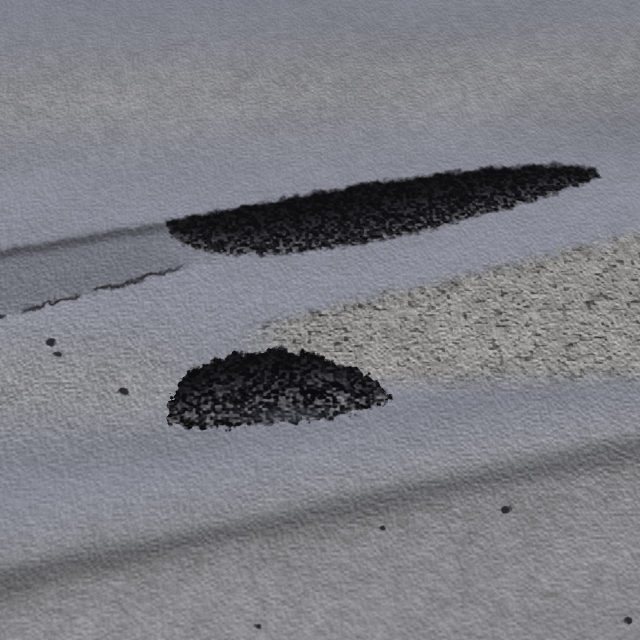
A Shadertoy shader for this texture:

```glsl
// Sunlit grey asphalt seen at a low angle, with a long pothole, a small one
// and worn tyre tracks. Curved rims bound the holes; hashed value noise in
// foreshortened ground coordinates supplies grit, relief and ragged edges.

const vec3 ASPHALT = vec3(0.536, 0.537, 0.548);
const vec3 COOL_TINT = vec3(0.97, 0.99, 1.05);
const vec3 WARM_TINT = vec3(1.015, 1.0, 0.965);
const vec3 SHADOW = vec3(0.045, 0.045, 0.055);
const vec3 RUBBLE = vec3(0.36, 0.36, 0.375);
const float GRIT_SCALE = 185.0;
const float GRIT_CONTRAST = 0.25;
const float PERSPECTIVE = 0.4;
const float TRACK_SLOPE = 0.2;

// Ends of each hole; rims are (height, left power, right power).
const vec2 LONG_A = vec2(0.260, 0.654), LONG_B = vec2(0.940, 0.722);
const vec3 LONG_TOP = vec3(0.078, 1.0, 0.4), LONG_BASE = vec3(0.174, 0.45, 1.0);
const vec2 SMALL_A = vec2(0.264, 0.362), SMALL_B = vec2(0.609, 0.378);
const vec3 SMALL_TOP = vec3(0.190, 0.5, 0.7), SMALL_BASE = vec3(0.047, 0.15, 0.4);

// Loose stones: centre and radius.
const vec3 STONES[7] = vec3[7](
    vec3(0.789, 0.204, 0.0075), vec3(0.089, 0.446, 0.005),
    vec3(0.080, 0.465, 0.008), vec3(0.195, 0.388, 0.007),
    vec3(0.599, 0.175, 0.005), vec3(0.405, 0.021, 0.006),
    vec3(0.982, 0.030, 0.007));

float hash(vec2 p) {
    vec3 q = fract(vec3(p.xyx) * 0.1031);
    q += dot(q, q.yzx + 33.33);
    return fract((q.x + q.y) * q.z);
}

float noise(vec2 p) {
    vec2 i = floor(p), f = fract(p);
    f = f * f * (3.0 - 2.0 * f);
    return mix(mix(hash(i), hash(i + vec2(1, 0)), f.x),
               mix(hash(i + vec2(0, 1)), hash(i + vec2(1, 1)), f.x), f.y);
}

float fbm(vec2 p) {
    float sum = 0.0, amp = 0.5;
    for (int i = 0; i < 4; i++) {
        sum += amp * noise(p);
        p = mat2(1.6, 1.2, -1.2, 1.6) * p + 7.3;
        amp *= 0.5;
    }
    return sum / 0.9375;
}

float bell(float d, float width) { return exp(-d * d / (width * width)); }

float rim(float t, vec3 shape) {
    return shape.x * pow(t, shape.y) * pow(1.0 - t, shape.z);
}

// Returns inside distance and height within the hole, 0 base to 1 top.
vec2 hole(vec2 p, vec2 a, vec2 b, vec3 top, vec3 base) {
    float len = b.x - a.x, t = (p.x - a.x) / len;
    float s = clamp(t, 0.0, 1.0), mid = mix(a.y, b.y, s);
    float hi = mid + rim(s, top), lo = mid - rim(s, base);
    float d = min(min(hi - p.y, p.y - lo), min(t, 1.0 - t) * len);
    return vec2(d, clamp((p.y - lo) / max(hi - lo, 0.001), 0.0, 1.0));
}

void mainImage(out vec4 fragColor, in vec2 fragCoord) {
    vec2 p = fragCoord / iResolution.xy;
    float x = p.x, y = p.y;
    float aa = 1.0 / iResolution.y;

    // Ground coordinates make the grit shrink with distance.
    vec2 ground = vec2((x - 0.5) / (1.0 - PERSPECTIVE * y),
                       -1.25 * log(1.0 - PERSPECTIVE * y) / PERSPECTIVE);
    vec2 g = ground * GRIT_SCALE + 400.0;
    float grit = noise(g);
    float relief = grit - noise(g + vec2(0.35, 0.9));
    float fine = noise(g * 1.9 + 31.0) - 0.5;
    float clump = fbm(g * 0.3) - 0.5;
    float patches = fbm(vec2(x * 4.0, (y - TRACK_SLOPE * x) * 16.0) + 20.0) - 0.5;
    vec2 ragged = vec2(fbm(p * 95.0 + 3.0), fbm(p * 95.0 + 61.0)) - 0.5;
    float focus = mix(0.5, 1.0, bell(y - 0.43, 0.28));

    // Rough surface: the wedge at right, the left shoulder, far and near road.
    float wedgeEdge = 0.40 + 0.24 * x + 0.02 * ragged.y;
    float wedge = smoothstep(-0.01, 0.02, wedgeEdge - y)
                * smoothstep(0.0, 0.06, y - 0.36 - 0.02 * x)
                * smoothstep(0.33, 0.48, x);
    float rough = max(wedge, 0.55 * bell(y - 0.40, 0.08) * (1.0 - smoothstep(0.2, 0.4, x)));
    rough = max(rough, 0.55 * bell(y - 0.84 - 0.05 * x, 0.08));
    rough = max(rough, 0.6 * (1.0 - smoothstep(0.06, 0.24, y - TRACK_SLOPE * x)));

    // Broad light, worn bands and grit.
    float light = 1.0 + 0.10 * patches + 0.03 * bell(y - 0.5, 0.25);
    light -= 0.05 * smoothstep(0.85, 1.0, y);
    light -= 0.09 * bell(y - 0.80, 0.06) * smoothstep(0.65, 1.0, x);
    light -= 0.07 * bell(y - 0.28 - 0.12 * x, 0.035);
    float streak = y - 0.095 - TRACK_SLOPE * x - 0.04 * patches;
    light -= (0.24 + 0.25 * clump) * bell(streak, 0.022);
    light -= 0.06 * bell(streak + 0.035, 0.04);
    float contrast = GRIT_CONTRAST * focus * (0.7 + 0.7 * rough);
    light += contrast * (relief + 0.5 * fine) + 0.22 * clump * (0.35 + rough);
    light -= 0.35 * wedge * smoothstep(0.68, 0.9, noise(g * vec2(0.55, 0.8) + 90.0));
    light -= 0.30 * bell(y - wedgeEdge + 0.012, 0.012) * smoothstep(0.35, 0.43, x)
           * smoothstep(0.4, 0.7, noise(g * 0.45)) * (1.0 - 0.6 * x);

    // Sunken track leading into the long hole, with a broken lower crack.
    float trackTop = 0.609 + 0.172 * x + 0.008 * ragged.x;
    float trackBase = 0.505 + 0.27 * x + 0.014 * ragged.y;
    float fade = 1.0 - smoothstep(0.23, 0.38, x);
    float track = smoothstep(-0.004, 0.006, trackTop - y)
                * smoothstep(-0.002, 0.004, y - trackBase) * fade;
    light -= 0.17 * track;
    light -= fade * 0.25 * bell(y - trackTop + 0.006, 0.009);
    light -= fade * 0.6 * bell(y - trackBase, 0.0035) * smoothstep(0.25, 0.55, noise(vec2(x * 45.0, 4.0)));

    vec3 color = ASPHALT * light * mix(COOL_TINT, WARM_TINT, rough);

    // Loose stones.
    for (int i = 0; i < 7; i++) {
        vec2 d = (p - STONES[i].xy) * vec2(1.0, 1.5) + ragged * 0.012;
        float stone = 1.0 - smoothstep(-0.002, 0.002 + aa, length(d) - STONES[i].z);
        color = mix(color, SHADOW * 2.2, 0.85 * stone);
    }

    // Shadowed holes; rubble catches light toward their lower rims.
    float chips = smoothstep(0.35, 0.85, noise(g * 0.8 + 17.0)) + 0.6 * relief;
    vec2 far = hole(p + ragged * 0.012, LONG_A, LONG_B, LONG_TOP, LONG_BASE);
    float farLit = 0.10 + 0.75 * pow(1.0 - far.y, 2.5);
    vec3 farColor = SHADOW + RUBBLE * farLit * max(0.25 + chips, 0.0);
    color = mix(color, farColor, smoothstep(-0.003 - aa, 0.004 + aa, far.x));

    vec2 near = hole(p + ragged * 0.022, SMALL_A, SMALL_B, SMALL_TOP, SMALL_BASE);
    float nearLit = mix(0.65, 0.12, smoothstep(0.2, 0.9, near.y)) + 0.15 * smoothstep(0.40, 0.55, x);
    vec3 nearColor = SHADOW + RUBBLE * nearLit * max(0.12 + 1.15 * chips + clump, 0.0);
    float dust = bell(x - 0.45, 0.06) * bell(y - 0.350, 0.012);
    nearColor = mix(nearColor, RUBBLE * (0.9 + 0.6 * relief) * COOL_TINT, 0.7 * dust);
    color = mix(color, nearColor, smoothstep(-0.001 - aa, 0.002 + aa, near.x));

    fragColor = vec4(clamp(color, 0.0, 1.0), 1.0);
}
```
